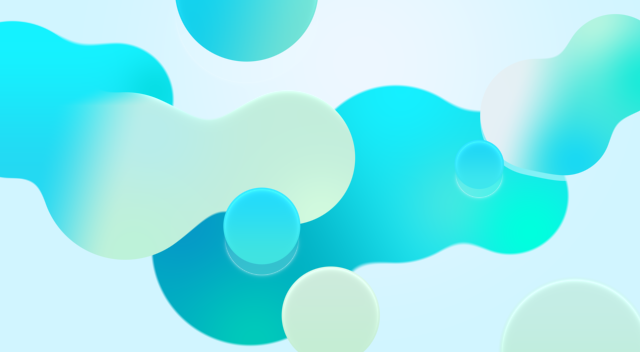
A Shadertoy shader for this background:

```glsl
// Glossy aqua and mint blobs floating over a pale blue backdrop.
// Each blob is a smooth union of circles, filled with overlapping soft tints;
// loose balls get a vertical gradient, a bright rim and a glassy echo below.

float circle(vec2 p, vec2 center, float radius) {
    return length(p - center) - radius;
}

float smoothUnion(float a, float b, float k) {
    float h = max(k - abs(a - b), 0.0);
    return min(a, b) - h * h / (4.0 * k);
}

// Coverage of a distance field, with an edge at least one pixel wide
float cover(float d, float soft) {
    float w = max(soft, 0.8 / iResolution.y);
    return 1.0 - smoothstep(-w, w, d);
}

// Gaussian spot of colour
vec3 tint(vec3 base, vec3 color, vec2 p, vec2 center, float radius) {
    vec2 q = (p - center) / radius;
    return mix(base, color, exp(-dot(q, q)));
}

// Transparent bubble: faint fill and a thin white outline along the bottom
vec3 glassEcho(vec3 base, vec2 p, vec2 center, float radius) {
    float d = circle(p, center, radius);
    float low = smoothstep(0.3, -0.5, (p.y - center.y) / radius);
    float line = exp(-abs(d) / 0.004) * 0.45;
    return mix(base, vec3(0.93, 0.98, 1.0), max(cover(d, 0.0) * 0.22, line) * low);
}

vec3 ball(vec3 base, vec2 p, vec2 center, float radius, vec3 top, vec3 bottom, float soft) {
    float d = circle(p, center, radius);
    float t = smoothstep(-0.9, 0.9, (p.y - center.y) / radius);
    vec3 color = mix(bottom, top, t);
    color += 0.12 * t * exp(-abs(d + 0.006) / 0.006);
    return mix(base, color, cover(d, soft));
}

// Lobed blob at the upper right
float cornerBlob(vec2 p) {
    float d = smoothUnion(circle(p, vec2(1.517, 0.675), 0.158),
                          circle(p, vec2(1.597, 0.634), 0.132), 0.03);
    return smoothUnion(d, circle(p, vec2(1.741, 0.814), 0.146), 0.08);
}

void mainImage(out vec4 fragColor, in vec2 fragCoord) {
    // Canvas height is one unit; x is scaled to a fixed 1.811 width
    vec2 p = fragCoord / iResolution.xy * vec2(1.811, 1.0);
    vec3 mint = vec3(0.76, 0.93, 0.86);

    // Backdrop
    vec3 color = mix(vec3(0.93, 0.97, 1.0), vec3(0.82, 0.96, 1.0),
                     smoothstep(0.0, 0.85, distance(p, vec2(1.02, 0.82))));

    // Ball hanging from the top edge
    color = glassEcho(color, p, vec2(0.698, 0.967), 0.202);
    vec3 hanging = mix(vec3(0.08, 0.84, 0.95), vec3(0.46, 0.91, 0.86),
                       smoothstep(0.52, 0.88, p.x - 0.3 * (p.y - 0.9)));
    color = ball(color, p, vec2(0.698, 1.028), 0.203, hanging, hanging * 0.97, 0.0);

    // Cyan blob behind, at the left edge
    float leftLobe = circle(p, vec2(0.035, 0.717), 0.222);
    float backBlob = smoothUnion(leftLobe, circle(p, vec2(0.330, 0.717), 0.160), 0.11);
    vec3 cyan = mix(vec3(0.14, 0.85, 0.95), vec3(0.08, 0.95, 1.0), smoothstep(0.5, 0.9, p.y));
    cyan = tint(cyan, vec3(0.03, 0.87, 0.90), p, vec2(0.44, 0.74), 0.09);
    color = mix(color, cyan, cover(backBlob, 0.005));

    // Long blob from the lower left to the right
    float middle = smoothUnion(circle(p, vec2(1.120, 0.505), 0.252),
                               circle(p, vec2(0.708, 0.297), 0.278), 0.13);
    float tail = smoothUnion(circle(p, vec2(1.443, 0.443), 0.165),
                             circle(p, vec2(1.392, 0.552), 0.128), 0.05);
    float longBlob = smoothUnion(middle, tail, 0.09);
    vec3 aqua = mix(vec3(0.0, 0.68, 0.76), vec3(0.10, 0.88, 0.93), smoothstep(0.7, 1.2, p.x + 0.5 * (p.y - 0.4)));
    aqua = tint(aqua, vec3(0.02, 0.60, 0.78), p, vec2(0.52, 0.36), 0.17);
    aqua = tint(aqua, vec3(0.0, 0.79, 0.73), p, vec2(0.72, 0.03), 0.17);
    aqua = tint(aqua, vec3(0.08, 0.94, 1.0), p, vec2(1.14, 0.74), 0.20);
    aqua = tint(aqua, vec3(0.28, 0.90, 0.89), p, vec2(1.30, 0.42), 0.14);
    aqua = tint(aqua, vec3(0.0, 1.0, 0.87), p, vec2(1.50, 0.34), 0.16);
    color = mix(color, aqua, cover(longBlob, 0.005));

    // Mint blob in front, melting into the cyan one at its left
    float mintBlob = smoothUnion(circle(p, vec2(0.354, 0.500), 0.238),
                                 circle(p, vec2(0.814, 0.552), 0.191), 0.21);
    mintBlob = smoothUnion(mintBlob, leftLobe, 0.09);
    vec3 pale = tint(mint, vec3(0.72, 0.93, 0.92), p, vec2(0.42, 0.62), 0.20);
    pale = tint(pale, vec3(0.82, 0.98, 0.87), p, vec2(0.91, 0.38), 0.14);
    pale = tint(pale, vec3(0.74, 0.95, 0.85), p, vec2(0.38, 0.28), 0.15);
    float melt = p.x - 0.25 * (p.y - 0.5) - 2.0 * max(p.y - 0.7, 0.0);
    pale = mix(cyan, pale, smoothstep(0.10, 0.37, melt));
    pale += 0.14 * exp(-abs(mintBlob) / 0.008) * smoothstep(0.33, 0.45, p.x) * smoothstep(0.6, 0.75, p.y);
    color = mix(color, pale, cover(mintBlob, 0.0));

    // Corner blob over its glassy echo
    float echo = cover(cornerBlob(p + vec2(0.0, 0.016)), 0.0) * (1.0 - smoothstep(1.60, 1.615, p.x));
    color = mix(color, vec3(0.80, 0.96, 1.0), 0.6 * echo);
    vec3 corner = mix(vec3(0.90, 0.94, 0.96), vec3(0.28, 0.90, 0.87), smoothstep(1.42, 1.64, p.x - 0.3 * (p.y - 0.65)));
    corner = tint(corner, vec3(0.10, 0.85, 0.95), p, vec2(1.63, 0.54), 0.11);
    corner = tint(corner, vec3(0.72, 0.96, 0.88), p, vec2(1.69, 0.93), 0.15);
    corner = tint(corner, vec3(0.10, 0.92, 0.85), p, vec2(1.83, 0.77), 0.12);
    color = mix(color, corner, cover(cornerBlob(p), 0.0));

    // Loose balls
    color = ball(color, p, vec2(1.627, -0.002), 0.212, vec3(0.77, 0.93, 0.90), vec3(0.74, 0.93, 0.84), 0.007);
    color = ball(color, p, vec2(0.936, 0.104), 0.139, vec3(0.80, 0.92, 0.86), vec3(0.77, 0.93, 0.83), 0.0);
    color = glassEcho(color, p, vec2(0.741, 0.323), 0.104);
    color = ball(color, p, vec2(0.741, 0.358), 0.109, vec3(0.14, 0.86, 0.98), vec3(0.25, 0.89, 0.88), 0.0);
    color = glassEcho(color, p, vec2(1.356, 0.505), 0.066);
    color = ball(color, p, vec2(1.356, 0.533), 0.070, vec3(0.12, 0.84, 0.96), vec3(0.24, 0.90, 0.93), 0.0);

    fragColor = vec4(clamp(color, 0.0, 1.0), 1.0);
}
```
